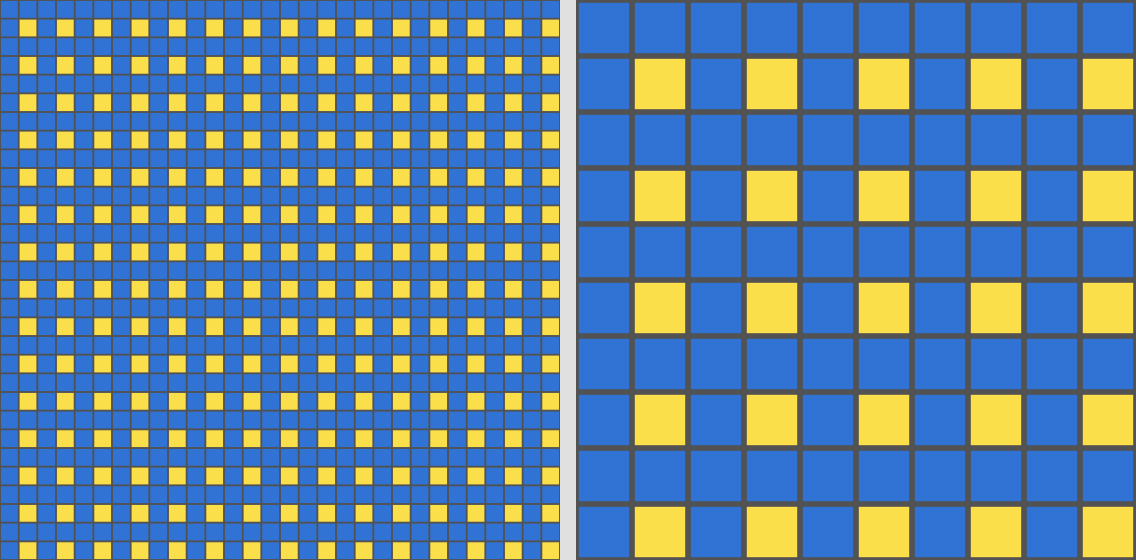
Left, the full canvas; right, a detail of the centre.
A three.js fragment shader for this pattern:

```glsl
// Draws a square grid of flat blue cells ruled with thin grey lines, where every
// second cell of every second row is yellow. A 2 x 2 cell motif repeats 15 times
// each way; lines are centred on cell edges and smoothed by pixel coverage.

varying vec2 vUv;

const float REPEATS = 15.0;          // motifs across and down
const float CELLS_PER_REPEAT = 2.0;
const float LINE_WIDTH = 0.1;        // fraction of one cell

const vec3 BLUE = vec3(0.19, 0.45, 0.83);
const vec3 YELLOW = vec3(0.98, 0.87, 0.29);
const vec3 LINE_GREY = vec3(0.32);

// Coverage of grid lines lying on whole numbers, for each axis
vec2 lineCoverage(vec2 p, float width, vec2 pixel) {
  vec2 edgeDistance = 0.5 - abs(fract(p) - 0.5);
  return clamp((0.5 * width - edgeDistance) / pixel + 0.5, 0.0, 1.0);
}

// 1 in the lower right cell of each motif, 0 in the other three
float accentCell(vec2 cell, float period) {
  vec2 place = mod(cell, period);
  return step(0.5, place.x) * (1.0 - step(0.5, place.y));
}

void main() {
  vec2 p = vUv * REPEATS * CELLS_PER_REPEAT;
  vec2 pixel = max(fwidth(p), vec2(0.0001));

  // Cell fill
  vec3 color = mix(BLUE, YELLOW, accentCell(floor(p), CELLS_PER_REPEAT));

  // Grid lines: union of both directions
  vec2 lines = lineCoverage(p, LINE_WIDTH, pixel);
  float grid = 1.0 - (1.0 - lines.x) * (1.0 - lines.y);

  gl_FragColor = vec4(mix(color, LINE_GREY, grid), 1.0);
}
```
